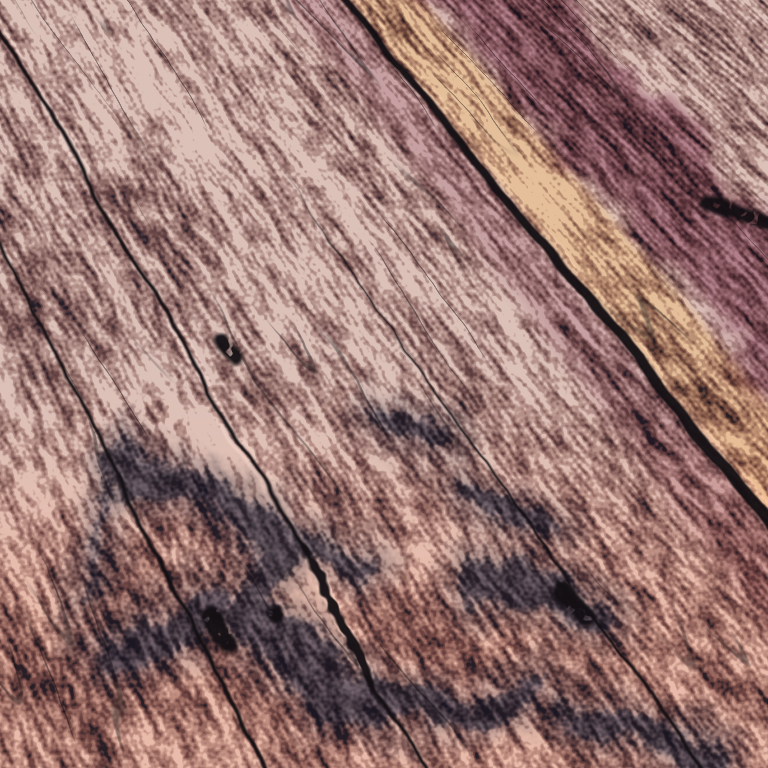
This texture is drawn by a WebGL 1 fragment shader. Its source:

```glsl
precision highp float;
// Weathered reddish planks with slanting grain, open cracks, knots and blue-black stains.
uniform vec2 u_resolution;

#define FIBRE 0.46
#define MOTTLE 0.30
#define BROAD 0.24
#define BASE_TONE 0.575
#define STAIN_DEPTH 0.88
#define STAIN_WARP 0.035
#define CRACK_SOFT 0.0022
#define INK vec3(0.10, 0.085, 0.13)
#define SLATE vec3(0.33, 0.29, 0.34)
#define TAN vec3(1.04, 0.99, 0.83)
#define PLUM vec3(0.80, 0.66, 0.75)

vec2 gradient(vec2 cell) {
  float a = 6.2832 * fract(sin(dot(cell, vec2(127.1, 311.7))) * 43758.5);
  return vec2(cos(a), sin(a));
}

float noise(vec2 p) {
  vec2 i = floor(p), f = p - i;
  vec2 w = f * f * f * (f * (f * 6.0 - 15.0) + 10.0);
  vec2 e = vec2(1.0, 0.0);
  float low = mix(dot(gradient(i), f), dot(gradient(i + e), f - e), w.x);
  float high = mix(dot(gradient(i + e.yx), f - e.yx), dot(gradient(i + 1.0), f - 1.0), w.x);
  return mix(low, high, w.y);
}

float fbm(vec2 p) {
  float sum = 0.0, amp = 1.0;
  for (int k = 0; k < 4; k++) {
    sum += amp * noise(p);
    p = p * 2.03 + 17.3;
    amp *= 0.55;
  }
  return sum;
}

// 1 inside lo..hi, fading over soft
float band(float x, float lo, float hi, float soft) {
  return smoothstep(lo - soft, lo + soft, x) * (1.0 - smoothstep(hi - soft, hi + soft, x));
}

// Signed distance to a thick stroke
float stroke(vec2 p, vec2 a, vec2 b, float r) {
  vec2 d = b - a;
  return length(p - a - d * clamp(dot(p - a, d) / dot(d, d), 0.0, 1.0)) - r;
}

// Distance to a crack that follows the grain
float crack(vec2 g, float origin, float wobble) {
  float bend = wobble * noise(vec2(origin * 31.0, g.y * 6.0)) + 0.003 * noise(vec2(origin * 57.0, g.y * 34.0));
  return abs(g.x - origin - bend) * (0.8 + 0.4 * g.y);
}

float slit(float d, float width) {
  return 1.0 - smoothstep(width - CRACK_SOFT, width + CRACK_SOFT, d);
}

// Wood colour by brightness
vec3 wood(float tone) {
  vec3 c = mix(vec3(0.15, 0.12, 0.16), vec3(0.41, 0.27, 0.27), smoothstep(0.12, 0.32, tone));
  c = mix(c, vec3(0.57, 0.42, 0.40), smoothstep(0.32, 0.46, tone));
  c = mix(c, vec3(0.71, 0.56, 0.53), smoothstep(0.46, 0.60, tone));
  return mix(c, vec3(0.87, 0.75, 0.71), smoothstep(0.60, 0.78, tone));
}

// Signed distance to the blue-black stains
float stains(vec2 p) {
  float d = stroke(p, vec2(0.16, 0.615), vec2(0.24, 0.625), 0.018);
  d = min(d, stroke(p, vec2(0.24, 0.625), vec2(0.34, 0.69), 0.020));
  d = min(d, stroke(p, vec2(0.16, 0.62), vec2(0.11, 0.77), 0.004));
  d = min(d, stroke(p, vec2(0.34, 0.67), vec2(0.48, 0.74), 0.014));
  d = min(d, stroke(p, vec2(0.15, 0.84), vec2(0.28, 0.80), 0.026));
  d = min(d, stroke(p, vec2(0.345, 0.69), vec2(0.33, 0.80), 0.022));
  d = min(d, stroke(p, vec2(0.33, 0.80), vec2(0.42, 0.89), 0.034));
  d = min(d, stroke(p, vec2(0.42, 0.89), vec2(0.58, 0.93), 0.024));
  d = min(d, stroke(p, vec2(0.58, 0.93), vec2(0.70, 0.90), 0.016));
  d = min(d, stroke(p, vec2(0.50, 0.545), vec2(0.58, 0.57), 0.014));
  d = min(d, stroke(p, vec2(0.62, 0.645), vec2(0.71, 0.69), 0.018));
  d = min(d, stroke(p, vec2(0.62, 0.75), vec2(0.77, 0.80), 0.022));
  return min(d, stroke(p, vec2(0.75, 0.93), vec2(0.91, 0.985), 0.020));
}

void main() {
  vec2 p = gl_FragCoord.xy / u_resolution;
  p.y = 1.0 - p.y;
  // Grain space: x names a fibre of the fan, y runs down it
  vec2 g = vec2((p.x - 0.59 * p.y) / (1.0 + 0.5 * p.y), p.y);
  vec2 warp = vec2(fbm(p * 9.0), fbm(p * 9.0 + 40.0));
  g.x += 0.004 * warp.x;

  // Fibres, mottling and broad shading
  float fibre = noise(g * vec2(150.0, 34.0)) + 0.55 * noise(p * 165.0);
  float tone = BASE_TONE + FIBRE * fibre + MOTTLE * noise(g * vec2(58.0, 13.0));
  tone += BROAD * fbm(g * vec2(11.0, 4.0) + 5.0) + 0.18 * noise(g * vec2(42.0, 3.0));
  float lower = smoothstep(0.45, 0.85, p.y);
  tone += 0.06 * (1.0 - lower) - 0.05 * lower;
  tone -= 0.16 * exp(-dot(p - vec2(0.15, 0.32), p - vec2(0.15, 0.32)) * 90.0);
  tone += 0.16 * band(g.x, -0.065, -0.01, 0.012) * band(p.y, 0.55, 0.88, 0.06);

  // Plank stripes
  float tanStripe = band(g.x, 0.452, 0.55, 0.012);
  float plum = band(g.x + 0.05 * warp.y, 0.56, 0.74, 0.025);
  float redEdge = band(g.x, 0.37, 0.45, 0.02);
  float streak = band(g.x, 0.39, 0.41, 0.006) * band(p.y, 0.37, 0.60, 0.03);
  tone -= 0.15 * plum + 0.06 * redEdge + 0.20 * streak;

  // Ringed lens and pale knot
  vec2 lens = (p - vec2(0.225, 0.715)) / vec2(0.105, 0.095);
  float inLens = 1.0 - smoothstep(0.8, 1.1, length(lens) + 0.3 * warp.x);
  float rings = sin(length(p - vec2(0.13, 0.70)) * 420.0 + 5.0 * warp.y);
  tone -= inLens * (0.13 + 0.09 * rings * smoothstep(-0.3, 0.5, lens.x));
  float eye = length((p - vec2(0.205, 0.537)) * vec2(1.0, 1.15)) + 0.006 * warp.x;
  tone += 0.20 * band(eye, 0.018, 0.027, 0.005) - 0.18 * (1.0 - smoothstep(0.008, 0.018, eye));

  vec3 color = wood(tone);
  color *= mix(vec3(1.0), TAN, tanStripe) * mix(vec3(1.0), PLUM, max(plum, 0.5 * redEdge));
  color *= mix(vec3(0.99, 1.01, 1.02), vec3(1.05, 0.98, 0.94), lower);

  // Stains
  float d = stains(p + STAIN_WARP * warp) + 0.012 * fibre;
  float stain = STAIN_DEPTH * (1.0 - smoothstep(-0.008, 0.020, d));
  stain = max(stain, 0.35 * (1.0 - smoothstep(0.0, 0.055, d)));
  color = mix(color, mix(INK, SLATE, clamp(0.5 + 1.3 * fibre, 0.0, 1.2)), stain);

  // Cracks and hairlines
  float gap = crack(g, 0.449, 0.006), left = crack(g, -0.022, 0.012);
  float split = band(p.y, 0.72, 0.88, 0.03) * (0.6 + noise(p * 60.0));
  float dark = slit(gap, 0.004 + 0.006 * p.y);
  dark = max(dark, slit(left, 0.0022 + 0.006 * split));
  dark = max(dark, slit(crack(g, -0.163, 0.010), 0.0012 + 0.0014 * p.y));
  dark = max(dark, slit(crack(g, 0.212, 0.008), 0.0022 * p.y) * smoothstep(0.18, 0.35, p.y));
  float hair = abs(noise(g * vec2(24.0, 2.5) + 9.0));
  dark = max(dark, 0.45 * (1.0 - smoothstep(0.005, 0.03, hair)) * smoothstep(0.05, 0.3, noise(g * vec2(9.0, 5.0))));
  color += 0.06 * (band(gap, 0.012, 0.016, 0.003) + band(left, 0.005, 0.008, 0.002));

  // Black knots with pale flecks
  vec2 q = p + 0.010 * warp;
  float knot = stroke(q, vec2(0.275, 0.805), vec2(0.30, 0.84), 0.011);
  knot = min(knot, stroke(q, vec2(0.735, 0.775), vec2(0.76, 0.80), 0.012));
  knot = min(knot, stroke(q, vec2(0.29, 0.445), vec2(0.31, 0.465), 0.008));
  knot = min(knot, stroke(q, vec2(0.925, 0.268), vec2(1.0, 0.292), 0.008));
  knot = min(knot, length(q - vec2(0.36, 0.80)) - 0.010);
  dark = max(dark, (1.0 - smoothstep(-0.003, 0.006, knot)) * (1.0 - 0.7 * smoothstep(0.2, 0.4, noise(p * 95.0))));
  color = mix(color, vec3(0.07, 0.055, 0.07), 0.95 * dark);

  gl_FragColor = vec4(clamp(color, 0.0, 1.0), 1.0);
}
```
